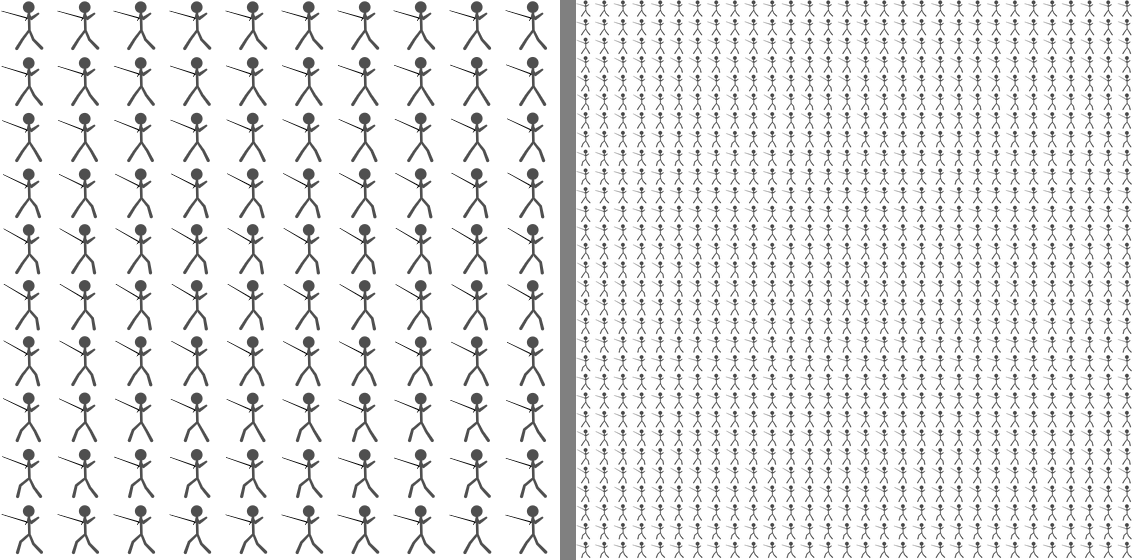
Left, the tile; right, the same tile 3 across and 3 down.
A WebGL 2 fragment shader for this pattern:

```glsl
#version 300 es
precision highp float;
// Draws a ten by ten sheet of stick fencers whose pose sways slowly from cell to cell.

uniform vec2 u_resolution;
out vec4 fragColor;

const float TAU = 6.2831853;
const float REPEATS = 10.0;
const float CELL = 76.8; // figure units along one cell side
const vec3 PAPER = vec3(1.0);
const vec3 BODY_GREY = vec3(0.31);
const vec3 STEEL_BLACK = vec3(0.0);

// Distance to a limb whose radius changes from ra at a to rb at b.
float limb(vec2 p, vec2 a, vec2 b, float ra, float rb) {
    vec2 ab = b - a;
    float h = clamp(dot(p - a, ab) / dot(ab, ab), 0.0, 1.0);
    return length(p - a - ab * h) - mix(ra, rb, h);
}

// Thigh and shin, widening towards the foot.
float leg(vec2 p, vec2 hip, vec2 knee, vec2 foot) {
    return min(limb(p, hip, knee, 1.6, 1.9), limb(p, knee, foot, 1.9, 2.2));
}

// Legs swing with the lunge; the rear knee folds near the end of the cycle.
float legs(vec2 p, vec2 hip, float lunge, float swing) {
    float fold = 1.6 * max(0.0, -swing) * lunge;
    vec2 rearKnee = vec2(30.8, 54.0) - fold * vec2(3.0, 2.5);
    vec2 rearFoot = vec2(23.0 + 1.2 * fold, 66.5);
    vec2 frontKnee = mix(vec2(50.2, 52.5), vec2(45.8, 54.5), lunge);
    frontKnee += swing * vec2(0.8, -0.5);
    vec2 frontFoot = mix(vec2(52.5, 67.0), vec2(57.2, 66.0), lunge);
    return min(leg(p, hip, rearKnee, rearFoot),
               leg(p, hip, frontKnee, frontFoot));
}

// Both arms: one hand at the hilt, the other held up behind.
float arms(vec2 p) {
    float hiltArm = limb(p, vec2(39.3, 19.5), vec2(38.0, 24.0), 1.7, 1.3);
    float upperArm = limb(p, vec2(40.0, 21.0), vec2(43.0, 25.3), 1.5, 2.1);
    float foreArm = limb(p, vec2(43.0, 25.3), vec2(52.5, 18.8), 2.3, 1.4);
    return min(hiltArm, min(upperArm, foreArm));
}

float body(vec2 p, float lunge, float swing) {
    vec2 head = vec2(39.4, mix(8.1, 9.9, lunge));
    vec2 hip = vec2(40.3, 41.3);
    float d = length(p - head) - 8.0;
    d = min(d, limb(p, head + vec2(0.3, 7.0), hip, 1.8, 1.8));
    return min(d, min(arms(p), legs(p, hip, lunge, swing)));
}

// Thin blade with a curved guard across its near end.
float sword(vec2 p, float lunge) {
    vec2 tip = mix(vec2(5.6, 5.8), vec2(2.5, 15.2), lunge);
    vec2 hilt = vec2(38.0, 25.0);
    vec2 along = normalize(hilt - tip);
    vec2 across = vec2(-along.y, along.x);
    vec2 guard = hilt - 1.2 * along;
    float d = limb(p, tip, hilt, 0.35, 0.8);
    d = min(d, limb(p, guard, guard + 4.2 * across - 0.9 * along, 0.9, 0.25));
    return min(d, limb(p, guard, guard - 2.6 * across + 0.4 * along, 0.9, 0.3));
}

float coverage(float d, float pixel) {
    return clamp(0.5 - d / pixel, 0.0, 1.0);
}

void main() {
    // Cells are counted from the top left, with y pointing down.
    vec2 uv = gl_FragCoord.xy / u_resolution;
    vec2 grid = vec2(uv.x, 1.0 - uv.y) * REPEATS;
    vec2 cell = floor(grid);
    vec2 p = fract(grid) * CELL;
    float pixel = CELL * REPEATS / min(u_resolution.x, u_resolution.y);

    // One full cycle of the pose across the whole sheet.
    float phase = TAU * (cell.y + cell.x / REPEATS) / REPEATS;
    float lunge = 0.5 + 0.5 * cos(phase);
    float swing = sin(phase);

    vec3 color = mix(PAPER, STEEL_BLACK, coverage(sword(p, lunge), pixel));
    color = mix(color, BODY_GREY, coverage(body(p, lunge, swing), pixel));
    fragColor = vec4(color, 1.0);
}
```
